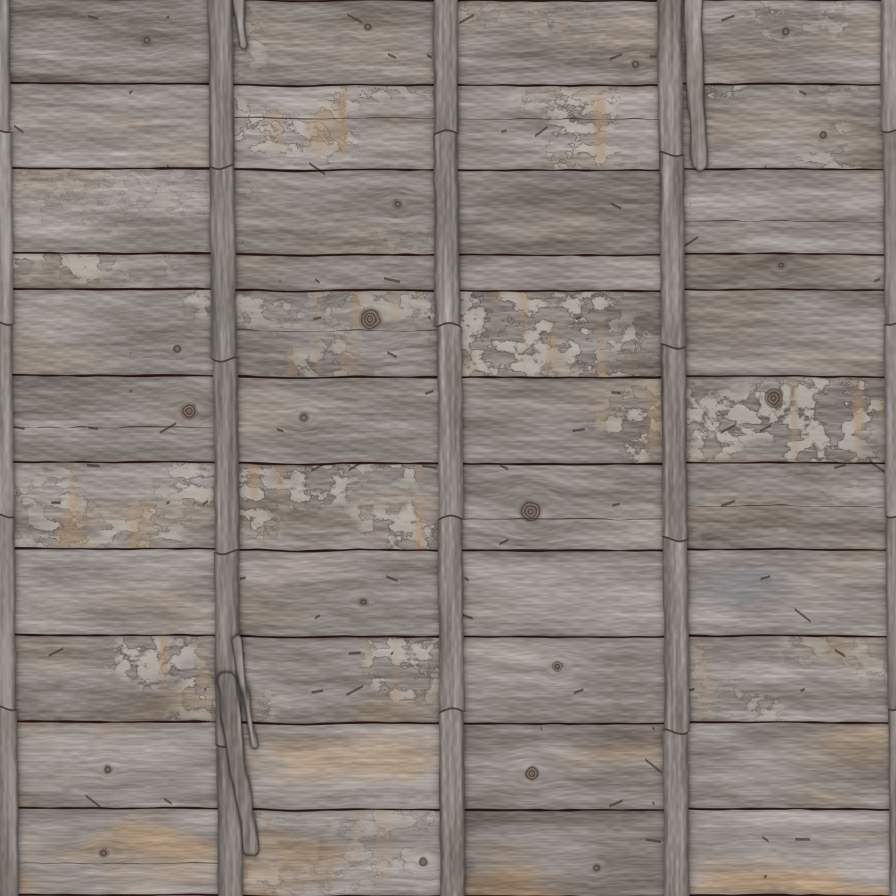
Give the GLSL for this texture, as a WebGL 2 fragment shader.

```glsl
#version 300 es
precision highp float;
// Weathered grey plank wall: four bays of stacked boards between upright battens.
uniform vec2 u_resolution;
out vec4 outColor;

const float BAYS = 4.0;
const float LOW_ROWS = 7.0;        // full boards below the narrow one
const float HIGH_ROWS = 3.0;       // full boards above it
const float NARROW_LOW = 0.676;
const float NARROW_HIGH = 0.716;
const float SEAM_HALF = 0.0011;
const float BATTEN_HALF = 0.0138;
const float BATTEN_LEAN = 0.0095;
const float PIECE_LENGTH = 0.215;  // batten length between joints
const vec3 SHADE = vec3(0.45, 0.42, 0.40);
const vec3 PALE = vec3(0.70, 0.67, 0.655);
const vec3 BROWN = vec3(0.34, 0.29, 0.26);
const vec3 GAP = vec3(0.13, 0.05, 0.04);
const vec3 PAINT = vec3(0.73, 0.71, 0.67);
const vec3 OCHRE = vec3(0.66, 0.54, 0.41);
const vec3 BLUE = vec3(0.45, 0.49, 0.55);

// Torn slivers: start and end points, then half widths
const int SLIVERS = 4;
const vec4 SLIVER_ENDS[SLIVERS] = vec4[](
  vec4(0.264, 0.285, 0.283, 0.168), vec4(0.252, 0.24, 0.28, 0.053),
  vec4(0.773, 1.03, 0.78, 0.818), vec4(0.263, 1.02, 0.271, 0.95));
const float SLIVER_HALF[SLIVERS] = float[](0.005, 0.011, 0.011, 0.007);

float hash(vec2 p) { return fract(sin(dot(p, vec2(127.1, 311.7))) * 43758.5453); }

float noise(vec2 p) {
  vec2 i = floor(p), f = fract(p);
  f = f * f * (3.0 - 2.0 * f);
  return mix(mix(hash(i), hash(i + vec2(1, 0)), f.x),
    mix(hash(i + vec2(0, 1)), hash(i + 1.0), f.x), f.y);
}

// Noise centred on zero, stretched by a scale per axis
float vary(vec2 p, float sx, float sy) { return noise(p * vec2(sx, sy)) - 0.5; }

float fbm(vec2 p) {
  float sum = 0.0, amp = 0.53;
  for (int i = 0; i < 4; i++) { sum += amp * noise(p); p = p * 2.03 + 7.3; amp *= 0.5; }
  return sum;
}

// Soft coverage of a shape whose edge lies at distance zero
float cover(float d) {
  float px = 0.8 / u_resolution.y;
  return 1.0 - smoothstep(-px, px, d);
}

// Row number, lower edge and height of the board at height y
vec3 findRow(float y) {
  float low = NARROW_LOW / LOW_ROWS, high = (1.0 - NARROW_HIGH) / HIGH_ROWS;
  if (y < NARROW_LOW) return vec3(floor(y / low), floor(y / low) * low, low);
  if (y < NARROW_HIGH) return vec3(LOW_ROWS, NARROW_LOW, NARROW_HIGH - NARROW_LOW);
  float k = floor((y - NARROW_HIGH) / high);
  return vec3(LOW_ROWS + 1.0 + k, NARROW_HIGH + k * high, high);
}

vec3 boards(vec2 p, float bay) {
  p.y = fract(p.y + 0.002 * (hash(vec2(bay, 3)) - 0.5) + 0.002 * vary(p + bay, 15.0, 0.0));
  vec3 row = findRow(p.y);
  vec2 id = vec2(bay, row.x) + 1.7;
  float tint = hash(id), wear = hash(id + 11.0), up = p.y - row.y;

  // Knot, with the grain bending round it
  vec2 fromKnot = p - vec2((bay + mix(0.15, 0.9, hash(id + 5.0))) / BAYS,
    row.y + row.z * mix(0.25, 0.75, hash(id + 6.0)));
  float radius = mix(0.005, 0.013, pow(hash(id + 7.0), 3.0));
  float knot = length(fromKnot) + 0.002 * vary(p, 170.0, 170.0);
  float hasKnot = step(0.6, hash(id + 8.0));
  vec2 g = p + id * 3.17;
  g.y -= hasKnot * 0.6 * fromKnot.y * exp(-knot * knot / (7.0 * radius * radius));

  // Grain and cathedral rings
  float broad = fbm(g * vec2(9, 42));
  float rings = sin(420.0 * g.y + 26.0 * fbm(g * vec2(7, 16)));
  float tone = 0.53 + 0.42 * (tint - 0.5) + 1.1 * (broad - 0.5) + 0.055 * rings
    + 0.36 * vary(g, 16.0, 300.0) + 0.34 * vary(g, 110.0, 560.0);
  vec3 col = mix(SHADE, PALE, tone);

  // Warm and blue stains
  float warm = smoothstep(0.5, 0.78, fbm(g * vec2(7, 18)));
  warm *= mix(0.65, 0.2, smoothstep(0.0, 0.35, p.y));
  col = mix(col, OCHRE * (0.75 + 0.45 * tone), warm);
  float blue = 1.0 - smoothstep(0.0, 0.06, length((p - vec2(0.83, 0.345)) * vec2(0.8, 1.6)));
  col = mix(col, BLUE, 0.7 * blue * broad);

  // Flaking paint with drips
  float patchy = smoothstep(0.42, 0.65, fbm(g * vec2(11, 13))) * smoothstep(0.4, 0.9, wear);
  float flake = fbm(g * vec2(65, 85));
  col = mix(col, PAINT, 0.75 * patchy * smoothstep(0.46, 0.57, flake));
  col = mix(col, BROWN, 0.45 * patchy * (1.0 - smoothstep(0.0, 0.05, abs(flake - 0.44))));
  col = mix(col, OCHRE, 0.5 * patchy * smoothstep(0.1, 0.4, vary(g, 70.0, 9.0)));

  // Knot rings
  float inKnot = hasKnot * (1.0 - smoothstep(0.8, 1.15, knot / radius));
  col = mix(col, BROWN * (1.1 + 0.3 * sin(knot * 1700.0)), 0.8 * inKnot);

  // Short nicks scattered on a grid
  vec2 cell = floor(p * 24.0), nick = fract(p * 24.0) - 0.5;
  float slope = 1.6 * hash(cell + 2.0) - 0.8;
  float nickEdge = max(abs(nick.y - slope * nick.x) - 0.035, abs(nick.x) - 0.22 * hash(cell + 4.0));
  col = mix(col, BROWN * 0.8, 0.75 * cover(nickEdge / 24.0) * step(0.87, hash(cell)));

  // Splits inside some boards, then the seams
  float ragged = noise(vec2(p.x * 55.0, row.x + bay * 9.0));
  float split = abs(up - row.z * mix(0.35, 0.6, wear) - 0.002 * ragged) - 0.0008 * ragged;
  col = mix(col, BROWN * 0.75, 0.85 * cover(split) * step(0.72, hash(id + 21.0)));
  float edge = min(up, row.z - up);
  col *= 1.0 - 0.22 * exp(-edge / 0.0025);
  return mix(col, GAP, 0.92 * cover(edge - SEAM_HALF * (0.35 + 1.1 * ragged)));
}

vec3 uprightGrain(vec2 p, float seed) {
  vec2 g = p + seed * 5.3;
  float tone = 0.43 + 0.9 * (fbm(g * vec2(75, 8)) - 0.5) + 0.45 * vary(g, 360.0, 16.0)
    + 0.25 * vary(g, 450.0, 110.0) + 0.2 * (hash(vec2(seed, 2)) - 0.5);
  return mix(SHADE, PALE, tone);
}

void main() {
  vec2 p = gl_FragCoord.xy / u_resolution;
  float across = (p.x + 0.003 - BATTEN_LEAN * (1.0 - p.y)) * BAYS;
  vec3 col = boards(p, mod(floor(across), BAYS));

  // Battens: jointed pieces, each a little out of line
  float nearest = floor(across + 0.5), batten = mod(nearest, BAYS);
  float along = (p.y + 0.09 * hash(vec2(batten, 9))) / PIECE_LENGTH + 0.012 * sin(across * 40.0);
  float seed = batten * 7.0 + floor(along);
  float x = (across - nearest) / BAYS + 0.003 * (hash(vec2(seed, 1)) - 0.5);
  float side = abs(x) - BATTEN_HALF - 0.0016 * vary(vec2(p.y, seed + sign(x)), 45.0, 1.0);
  col *= 1.0 - (x > 0.0 ? 0.38 : 0.25) * exp(-max(side, 0.0) / 0.003);
  vec3 wood = uprightGrain(p, seed) * (1.0 - 0.32 * smoothstep(-0.005, 0.0, side));
  float joint = abs(fract(along + 0.5) - 0.5) * PIECE_LENGTH;
  wood = mix(wood, BROWN * 0.7, 0.85 * cover(joint - 0.0011));
  col = mix(col, wood, cover(side));

  // Slivers with their shadows
  for (int i = 0; i < SLIVERS; i++) {
    vec2 a = SLIVER_ENDS[i].xy, span = SLIVER_ENDS[i].zw - a;
    float t = clamp(dot(p - a, span) / dot(span, span), 0.0, 1.0);
    float d = length(p - a - t * span) - SLIVER_HALF[i] * (1.0 - 0.3 * t) + 0.005 * vary(p, 150.0, 35.0);
    col *= 1.0 - 0.5 * exp(-max(d, 0.0) / 0.002);
    vec3 torn = uprightGrain(p, float(i) + 40.0) * (1.06 - 0.4 * smoothstep(-0.003, 0.0, d));
    col = mix(col, torn, cover(d));
  }
  outColor = vec4(col, 1.0);
}
```
